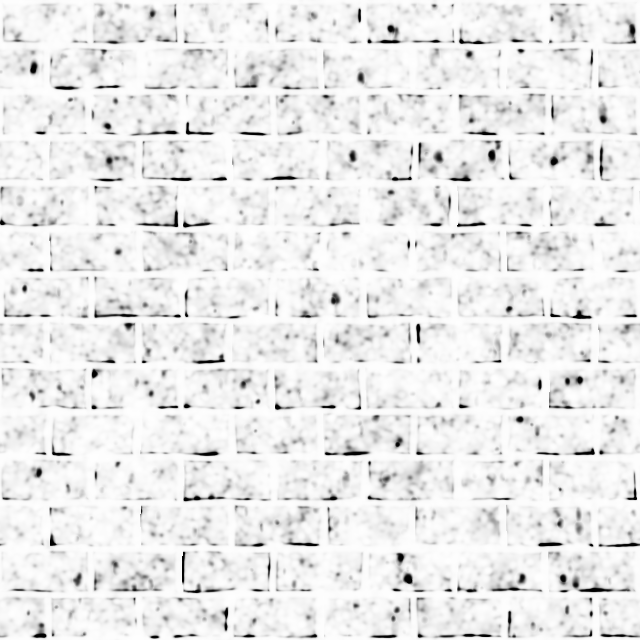
Give the GLSL for this texture map, as a WebGL 2 fragment shader.

```glsl
#version 300 es
precision highp float;
// Pale running-bond brick wall drawn as a cavity map: white mortar, grey mottled bricks.
// Mottling, pits and broken edge shadows add up as log-darkness, so that
// light grain stays faint while joints and pits swell quickly to black.

uniform vec2 u_resolution;
out vec4 fragColor;

const vec2 BRICKS = vec2(7.0, 14.0);   // bricks across, courses down
const float MORTAR_HALF = 0.005;       // half joint width
const float BASE_INK = 0.049;          // darkness of an average brick face

vec3 hash3(vec2 cell, float seed) {
    vec3 p = fract(vec3(cell.xyx + seed * 7.31) * vec3(0.1031, 0.1030, 0.0973));
    p += dot(p, p.yxz + 33.33);
    return fract((p.xxy + p.yzz) * p.zyx);
}

// Cellular noise: one signed soft blob per cell, tiling over the canvas.
float blobNoise(vec2 uv, vec2 cells, float seed) {
    vec2 p = uv * cells;
    vec2 base = floor(p);
    float sum = 0.0;
    for (int y = -1; y <= 1; y++) {
        for (int x = -1; x <= 1; x++) {
            vec2 cell = base + vec2(x, y);
            vec3 h = hash3(mod(cell, cells), seed);
            vec2 d = p - cell - h.xy;
            float bump = max(0.0, 1.0 - dot(d, d));
            sum += (h.z * 2.0 - 1.0) * bump * bump * bump;
        }
    }
    return sum;
}

// Sparse small pits, some stretched upright; chance is the share of filled cells.
float pits(vec2 uv, vec2 cells, float chance, float radius, float seed) {
    vec2 p = uv * cells;
    vec2 base = floor(p);
    float depth = 0.0;
    for (int y = -1; y <= 1; y++) {
        for (int x = -1; x <= 1; x++) {
            vec2 cell = base + vec2(x, y);
            vec2 id = mod(cell, cells);
            vec3 place = hash3(id, seed);
            vec3 form = hash3(id, seed + 5.0);
            vec2 size = radius * (0.6 + 0.7 * form.x) * vec2(1.0, 1.0 + 1.3 * form.y * form.y);
            vec2 d = (p - cell - place.xy) / size;
            float bump = max(0.0, 1.0 - dot(d, d));
            depth = max(depth, step(place.z, chance) * (0.5 + 0.5 * form.z) * bump);
        }
    }
    return depth;
}

// Slow sideways drift that keeps the courses from being ruler straight.
vec2 waver(vec2 uv) {
    vec2 a = 6.2831853 * uv.yx;
    return 0.0008 * (sin(a * 9.0 + 3.0 * sin(a.yx * 4.0)) + sin(a.yx * 23.0 + a * 5.0));
}

// Soft stroke around zero distance.
float stroke(float dist, float width) {
    float d = dist / width;
    return exp(-d * d);
}

// Sideways shift of the joint left of a brick, in brick lengths.
float jointShift(vec2 id) {
    return 0.05 * (hash3(mod(id, BRICKS), 2.0).x - 0.5);
}

void main() {
    vec2 uv = gl_FragCoord.xy / u_resolution;

    // Brick layout: every other course moves by half a brick
    vec2 g = (uv + waver(uv)) * BRICKS;
    g.x -= mod(floor(g.y), 2.0) < 0.5 ? 0.54 : 0.0;
    vec2 id = mod(floor(g), BRICKS);
    vec2 f = fract(g);
    float left = (f.x - jointShift(id)) / BRICKS.x;
    float right = (1.0 + jointShift(id + vec2(1.0, 0.0)) - f.x) / BRICKS.x;
    float bottom = f.y / BRICKS.y;
    float top = (1.0 - f.y) / BRICKS.y;

    // Face grain at three sizes
    float broad = blobNoise(uv, vec2(26.0, 30.0), 1.0);
    float medium = blobNoise(uv, vec2(52.0, 58.0), 3.0);
    float fine = blobNoise(uv, vec2(110.0, 116.0), 4.0);
    vec3 wear = hash3(id, 8.0);
    float grain = 0.8 * broad + 1.15 * medium + 1.35 * fine + 0.5 * (wear.z - 0.5);

    // White mortar bed
    float inset = min(min(left + 0.002, right - 0.003), min(bottom, top)) - MORTAR_HALF;
    float face = smoothstep(-0.003, 0.004, inset);
    float ink = mix(0.5 * grain - 1.3, grain, face);

    // Broken shadows: strong below, rarer at the sides, faint above
    float ragged = clamp(0.55 + 1.3 * medium + 0.8 * broad, 0.0, 1.2);
    float along = smoothstep(-0.001, 0.006, min(left, right - 0.004));
    float upright = smoothstep(0.002, 0.009, min(bottom, top));
    vec3 edge = hash3(id, 13.0);
    ink += 4.1 * (0.4 + 0.6 * edge.x) * ragged * along * stroke(bottom - 0.0055, 0.0028);
    ink += 4.3 * (0.25 + 0.75 * edge.y * edge.y) * ragged * upright * stroke(left - 0.003, 0.0028);
    ink += 3.4 * edge.z * edge.z * ragged * upright * stroke(right - 0.009, 0.0026);
    ink += 1.3 * wear.x * ragged * along * stroke(top - 0.006, 0.0026);

    // Dark lower corners and scattered pits
    float corner = length(vec2(left - 0.004, bottom - 0.007));
    ink += 2.6 * smoothstep(0.62, 0.85, wear.y) * stroke(corner, 0.0055);
    float pitting = 0.35 + 0.65 * face;
    ink += 3.3 * pitting * pits(uv, vec2(26.0), 0.13, 0.22, 21.0);
    ink += 2.0 * pitting * pits(uv, vec2(48.0), 0.14, 0.3, 27.0);

    float shade = 1.0 - tanh(min(BASE_INK * exp(ink), 4.0));
    fragColor = vec4(vec3(shade), 1.0);
}
```
